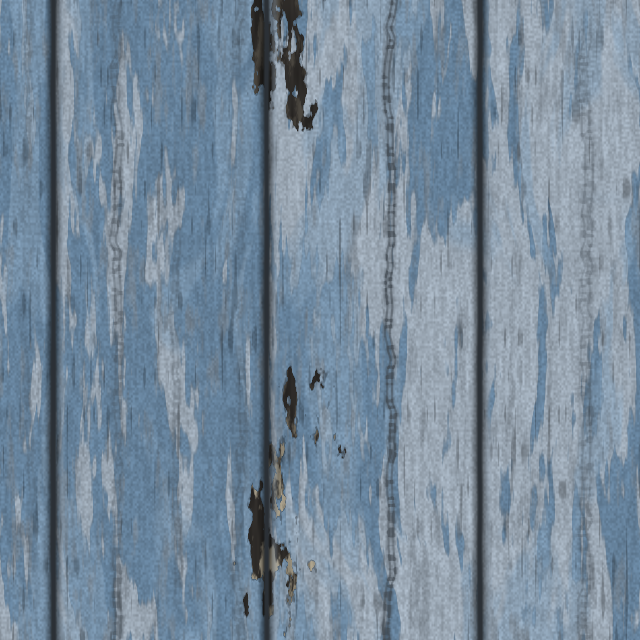
Write a WebGL 2 fragment shader that draws this texture.

```glsl
#version 300 es
precision highp float;
// Weathered vertical planks with worn blue paint, wrinkled cracks and peeling spots.
uniform vec2 u_resolution;
out vec4 fragColor;

float hash(vec2 p) {
  return fract(sin(dot(p, vec2(127.1, 311.7))) * 43758.5453);
}

float noise(vec2 p) {
  vec2 i = floor(p), f = fract(p);
  f = f * f * (3.0 - 2.0 * f);
  return mix(mix(hash(i), hash(i + vec2(1, 0)), f.x),
             mix(hash(i + vec2(0, 1)), hash(i + vec2(1, 1)), f.x), f.y);
}

float fbm(vec2 p) {
  float sum = 0.0, amp = 0.53;
  for (int i = 0; i < 4; i++) {
    sum += amp * noise(p);
    p = p * vec2(2.1, 2.3) + 17.3;
    amp *= 0.5;
  }
  return sum;
}

// Soft ellipse: 1 at the centre, 0 on the rim, negative outside
float blob(vec2 uv, vec2 centre, vec2 radii) {
  return 1.0 - length((uv - centre) / radii);
}

// How much blue paint survives, by plank and by patch
float paintLevel(vec2 uv, float plank, float across) {
  if (plank < 0.5) return 0.71 - 0.25 * smoothstep(0.2, 0.0, across);
  if (plank > 1.5) return 0.29 + 0.42 * smoothstep(0.6, 0.8, across);
  float patches = smoothstep(-0.2, 0.4, blob(uv, vec2(0.51, 0.36), vec2(0.1, 0.25)))
                + smoothstep(-0.1, 0.3, blob(uv, vec2(0.69, 0.84), vec2(0.05, 0.26)));
  return 0.32 + 0.48 * min(patches, 1.0);
}

// Wrinkled vertical seam made of short ticks and a thin wandering line
float crack(vec2 uv, float x, float width) {
  float path = x + 0.016 * (noise(vec2(uv.y * 8.0, x * 91.0)) - 0.5)
                 + 0.009 * (noise(vec2(uv.y * 48.0, x * 57.0)) - 0.5);
  float d = abs(uv.x - path);
  float ticks = smoothstep(0.35, 0.75, noise(uv * vec2(90.0, 190.0)));
  float line = smoothstep(0.0028, 0.0006, abs(d - width * 0.35));
  return smoothstep(width, width * 0.3, d) * (0.25 + 0.55 * ticks) + 0.4 * line;
}

void main() {
  vec2 uv = gl_FragCoord.xy / u_resolution;

  // Three planks across, the last one wrapping round the side
  float cell = (uv.x - 0.0833) * 3.0;
  float plank = mod(floor(cell), 3.0);
  float across = fract(cell);

  // Streaked paint over grey, cut by stretched grain
  float warp = noise(uv * vec2(9.0, 4.0));
  float grain = fbm(vec2(uv.x * 42.0 + 2.5 * warp, uv.y * 5.0 + plank * 7.0));
  float fibre = noise(uv * vec2(230.0, 26.0));
  float level = paintLevel(uv, plank, across) + 1.5 * (grain - 0.5) + 0.3 * (fibre - 0.5);
  float paint = smoothstep(0.44, 0.58, level);
  vec3 color = mix(vec3(0.61, 0.66, 0.71), vec3(0.39, 0.50, 0.60), paint);

  // Smooth mid-blue film and grey rubbed fibres
  float film = smoothstep(0.5, 0.6, fbm(vec2(uv.x * 21.0 + 3.0 * warp, uv.y * 3.0 + 31.0)));
  color = mix(color, vec3(0.50, 0.60, 0.69), 0.6 * film);
  float rubbed = smoothstep(0.55, 0.8, fbm(uv * vec2(85.0, 12.0) + 53.0));
  color = mix(color, vec3(0.47, 0.51, 0.55), 0.6 * rubbed);
  color *= 1.0 - 0.25 * paint * (1.0 - paint);

  // Fine grain, speckle and hairline scratches
  color *= 0.94 + 0.12 * fibre;
  color *= 0.91 + 0.18 * noise(uv * vec2(330.0, 260.0));
  float scratch = smoothstep(0.8, 0.95, noise(uv * vec2(190.0, 17.0) + 9.0));
  color *= 1.0 - 0.22 * scratch;

  // Cracks: position, width, strength
  vec3 cracks[6] = vec3[6](vec3(0.608, 0.011, 0.85), vec3(0.182, 0.013, 0.6),
    vec3(0.272, 0.010, 0.3), vec3(0.372, 0.014, 0.35),
    vec3(0.918, 0.017, 0.42), vec3(0.045, 0.010, 0.25));
  for (int i = 0; i < 6; i++) {
    vec3 c = cracks[i];
    float gaps = smoothstep(0.15, 0.55, noise(vec2(c.x * 70.0, uv.y * 6.0)) + 0.3 * c.z);
    color = mix(color, vec3(0.25, 0.28, 0.31), c.z * gaps * min(crack(uv, c.x, c.z * 0.0 + c.y), 1.0));
  }

  // Peeled spots beside the middle groove, dark above and pale wood below
  float bare = max(blob(uv, vec2(0.432, 0.14), vec2(0.065, 0.18)),
               max(blob(uv, vec2(0.438, 0.95), vec2(0.055, 0.19)),
                   0.75 * blob(uv, vec2(0.475, 0.34), vec2(0.05, 0.07))));
  float flakes = fbm(uv * vec2(55.0, 17.0) + 4.0);
  float peel = 0.62 * bare + 1.7 * (flakes - 0.5) - 0.34;
  float woodTone = smoothstep(0.42, 0.62, fbm(uv * vec2(90.0, 24.0) + 71.0));
  woodTone *= 1.0 - 0.75 * smoothstep(0.25, 0.4, uv.y);
  vec3 wood = mix(vec3(0.17, 0.16, 0.15), vec3(0.58, 0.55, 0.48), woodTone);
  wood *= 0.8 + 0.4 * fibre;
  color *= 1.0 - 0.3 * smoothstep(-0.07, 0.0, peel);
  color = mix(color, wood, smoothstep(0.0, 0.035, peel));

  // Grooves: pale right lip, soft shade and dark core
  float side = (across - step(0.5, across)) / 3.0;
  float edge = abs(side + 0.0015 * (noise(vec2(uv.y * 14.0, plank)) - 0.5));
  float lip = smoothstep(0.006, 0.010, side) * smoothstep(0.020, 0.012, side);
  color = mix(color, vec3(0.56, 0.62, 0.68), 0.4 * lip);
  color *= mix(0.55, 1.0, smoothstep(0.003, 0.016, edge));
  color = mix(vec3(0.17, 0.19, 0.21), color, smoothstep(0.0015, 0.0065, edge));

  fragColor = vec4(color, 1.0);
}
```
